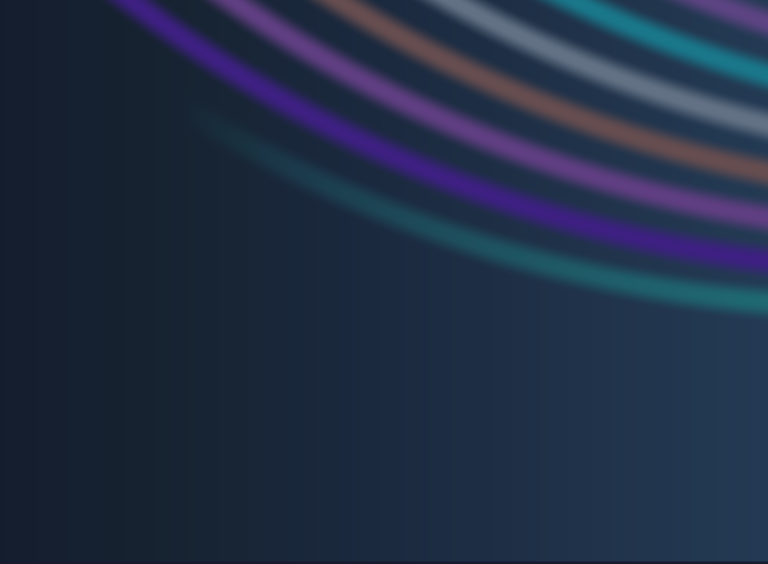
Reproduce this background procedurally as a Shadertoy shader.

```glsl
// Lengths are in canvas heights
const int ARC_COUNT = 7;
const float ARC_RADIUS = 2.3404;
const vec2 FIRST_CENTER = vec2(1.5603, 2.7961);
const vec2 CENTER_STEP = vec2(0.0922, 0.0633);
const float CORE_HALF_WIDTH = 0.003;
const float SOFT_HALF_WIDTH = 0.037;
const float FADE_START = 0.325;
const float FADE_END = 1.362;
const float FADE_POWER = 0.75;
const float TINT_EDGE = 0.455;
const float TINT_SOFTNESS = 0.02;
const float FLOOR_HEIGHT = 0.0045;

const vec3 NIGHT_LEFT = vec3(0.078, 0.115, 0.178);
const vec3 NIGHT_MIDDLE = vec3(0.106, 0.163, 0.245);
const vec3 NIGHT_RIGHT = vec3(0.140, 0.228, 0.328);
const vec3 GREEN_TINT = vec3(-0.002, 0.001, -0.014);
const vec3 FLOOR_COLOR = vec3(0.095, 0.105, 0.185);

const vec3 ARC_COLORS[ARC_COUNT] = vec3[ARC_COUNT](
    vec3(0.120, 0.410, 0.445),  // teal
    vec3(0.238, 0.125, 0.505),  // indigo
    vec3(0.372, 0.242, 0.505),  // magenta
    vec3(0.400, 0.302, 0.310),  // copper
    vec3(0.388, 0.445, 0.518),  // silver
    vec3(0.100, 0.465, 0.540),  // cyan
    vec3(0.360, 0.265, 0.510)   // violet
);

// Horizontal night gradient with a faint green tint on the left
vec3 background(float x) {
    float middle = 0.5 * FADE_END;
    vec3 color = mix(NIGHT_LEFT, NIGHT_MIDDLE, clamp(x / middle, 0.0, 1.0));
    color = mix(color, NIGHT_RIGHT, clamp(x / middle - 1.0, 0.0, 1.0));
    float tint = smoothstep(0.1, 0.25, x)
               * (1.0 - smoothstep(TINT_EDGE - TINT_SOFTNESS, TINT_EDGE + TINT_SOFTNESS, x));
    return color + GREEN_TINT * tint;
}

// Soft coverage of a circle outline
float softArc(vec2 p, vec2 center) {
    float d = abs(length(p - center) - ARC_RADIUS);
    return 1.0 - smoothstep(CORE_HALF_WIDTH, SOFT_HALF_WIDTH, d);
}

void mainImage(out vec4 fragColor, in vec2 fragCoord) {
    vec2 p = fragCoord / iResolution.y;
    vec3 color = background(p.x);

    // Equal arcs, each shifted up and to the right; the first fades in
    float fade = pow(clamp((p.x - FADE_START) / (FADE_END - FADE_START), 0.0, 1.0), FADE_POWER);
    for (int i = 0; i < ARC_COUNT; i++) {
        float cover = softArc(p, FIRST_CENTER + float(i) * CENTER_STEP);
        color = mix(color, ARC_COLORS[i], cover * (i == 0 ? fade : 1.0));
    }

    // Thin dark floor line
    float pixel = 1.0 / iResolution.y;
    float floorLine = 1.0 - smoothstep(FLOOR_HEIGHT - pixel, FLOOR_HEIGHT + pixel, p.y);
    color = mix(color, FLOOR_COLOR, floorLine);

    fragColor = vec4(color, 1.0);
}
```
